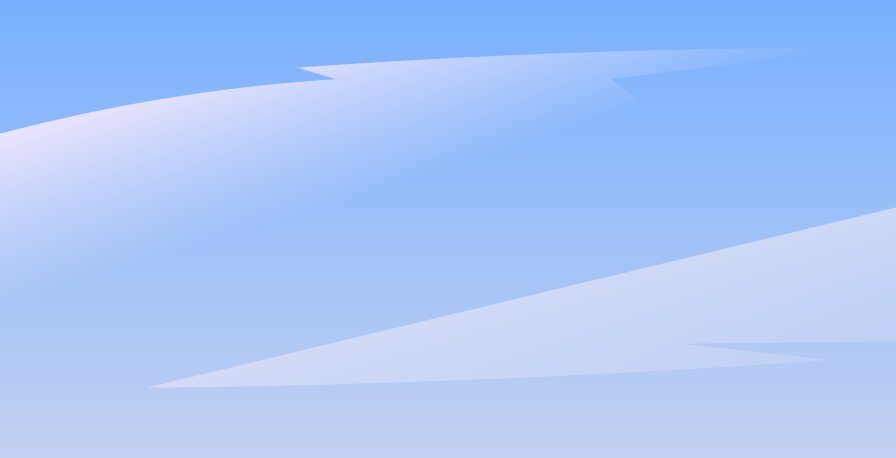
Give the GLSL for this background, as a WebGL 1 fragment shader.

```glsl
precision highp float;
// Two soft, sharp-edged cloud streaks over a pale blue sky gradient.
uniform vec2 u_resolution;

// Smooth coverage of the region where the field is positive.
float cover(float field) {
  float w = 0.7 / u_resolution.y;
  return smoothstep(-w, w, field);
}

// Positive where p lies below the line through a with the given slope (y down).
float below(vec2 p, vec2 a, float slope) {
  return (p.y - a.y - slope * (p.x - a.x)) * inversesqrt(1.0 + 0.25 * slope * slope);
}

// Positive where p lies below the parabola through a (y down).
float belowCurve(vec2 p, vec2 a, float slope, float bend) {
  float u = p.x - a.x;
  return p.y - a.y - u * (slope + bend * u);
}

// Broad bank on the left with a thin streak reaching right.
float upperCloud(vec2 p) {
  float bank = belowCurve(p, vec2(0.0, 0.292), -0.5145, 0.526);
  float streak = belowCurve(p, vec2(0.332, 0.1476), -0.1393, 0.1112);
  float leftNotch = -below(p, vec2(0.375, 0.173), 0.59);
  vec2 corner = vec2(0.682, 0.173);
  float rightNotch = max(-below(p, corner, -0.245), below(p, corner, 1.53));
  return min(max(bank, min(streak, leftNotch)), rightNotch);
}

// Wedge that widens to the right, with a cut in its lower side.
float lowerCloud(vec2 p) {
  vec2 apex = vec2(0.163, 0.847);
  float top = below(p, apex, -0.4707);
  float base = -belowCurve(p, apex, -0.0217, -0.0761);
  vec2 corner = vec2(0.762, 0.7506);
  float cut = max(below(p, corner, 0.2145), -below(p, corner, -0.0214));
  return min(min(top, base), cut);
}

void main() {
  // Canvas units with y running down from the top edge.
  vec2 p = gl_FragCoord.xy / u_resolution;
  p.y = 1.0 - p.y;

  // Sky
  vec3 color = mix(vec3(0.47, 0.69, 1.0), vec3(0.765, 0.82, 0.945), p.y);

  // Upper cloud, fading out toward the lower right
  float upperFade = clamp((0.674 - p.y - 0.6136 * p.x) / 0.381, 0.0, 1.0);
  color = mix(color, vec3(0.93, 0.9, 0.99), 0.97 * upperFade * cover(upperCloud(p)));

  // Lower cloud, thinning away from its upper edge
  float lowerFade = clamp((p.y + 0.47 * p.x - 0.924) / 0.31, 0.0, 1.0);
  color = mix(color, vec3(0.835, 0.865, 0.97), mix(0.88, 0.35, lowerFade) * cover(lowerCloud(p)));

  gl_FragColor = vec4(color, 1.0);
}
```
